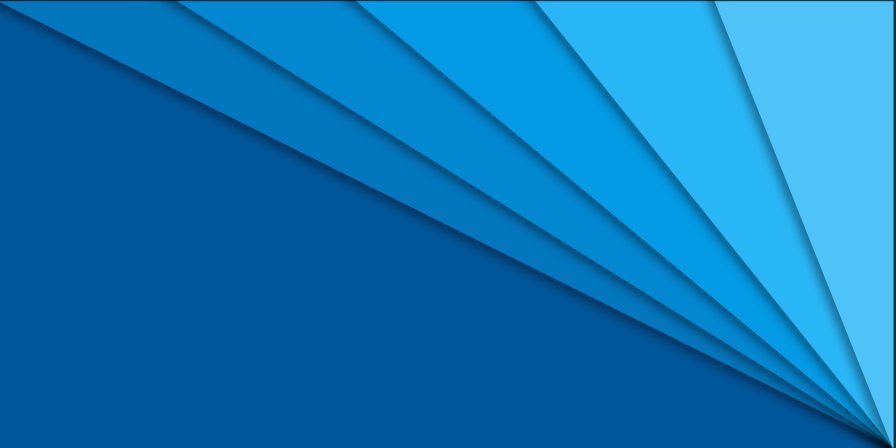
This background is drawn by a Shadertoy shader. Its source:

```glsl
// A fan of overlapping blue paper sheets that meet at the lower right corner.
// Each sheet is a half-plane through that corner, laid from dark to light;
// it first casts a soft shadow on the sheets below, then covers them.

#define SHEETS 5
#define APEX vec2(1.992, 0.002)    // common corner, canvas spans 2 by 1
#define FIRST_TOP -0.010           // where the first edge meets the top
#define TOP_STEP 0.401             // spacing of the edges along the top
#define SHADOW_WIDTH 0.019
#define SHADOW_STRENGTH 0.34
#define FRAME_TOP 0.0026           // thickness of the dark border lines
#define FRAME_RIGHT 0.0055
#define FRAME_SHADE 0.25

const vec3 SHEET_COLORS[6] = vec3[6](
    vec3(0.004, 0.341, 0.608),
    vec3(0.008, 0.467, 0.741),
    vec3(0.008, 0.533, 0.820),
    vec3(0.012, 0.608, 0.898),
    vec3(0.161, 0.714, 0.965),
    vec3(0.310, 0.765, 0.969));

// Signed distance to the line a-b, positive on its upper right side.
float edgeDistance(vec2 p, vec2 a, vec2 b) {
    vec2 along = normalize(b - a);
    return dot(p - a, vec2(-along.y, along.x));
}

// Antialiased step over one pixel.
float coverage(float dist, float pixel) {
    return clamp(dist / pixel + 0.5, 0.0, 1.0);
}

void mainImage(out vec4 fragColor, in vec2 fragCoord) {
    vec2 p = fragCoord / iResolution.xy * vec2(2.0, 1.0);
    float pixel = 1.0 / iResolution.y;
    vec3 color = SHEET_COLORS[0];

    // Stack the sheets, shadow before cover
    for (int i = 0; i < SHEETS; i++) {
        vec2 top = vec2(FIRST_TOP + TOP_STEP * float(i), 1.0);
        float dist = edgeDistance(p, top, APEX);
        float falloff = dist / SHADOW_WIDTH;
        color *= 1.0 - SHADOW_STRENGTH * exp(-falloff * falloff);
        color = mix(color, SHEET_COLORS[i + 1], coverage(dist, pixel));
    }

    // Thin dark border along the top and right
    float topLine = coverage(p.y - 1.0 + FRAME_TOP, pixel);
    float rightLine = coverage(p.x - 2.0 + FRAME_RIGHT, pixel);
    color *= mix(1.0, FRAME_SHADE, max(topLine, rightLine));

    fragColor = vec4(color, 1.0);
}
```
